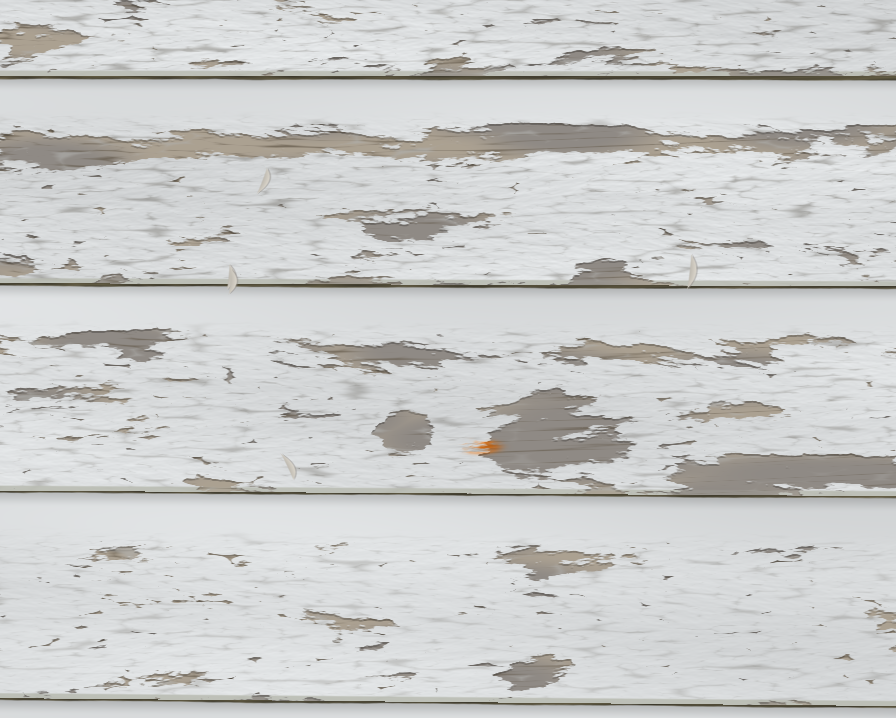
Give the GLSL for this texture, as a WebGL 1 fragment shader.

```glsl
precision highp float;
uniform vec2 u_resolution;

const float BOARD_HEIGHT = 0.289, FIRST_SEAM = 0.0277, SEAM_TILT = 0.009;
const float LIP = 0.024, GAP_WIDTH = 0.010;
const float BAND_CENTER = 0.68, BAND_WIDTH = 0.085, PEEL_LEVEL = 0.715;
const vec2 FLAKE_SCALE = vec2(5.0, 20.0);
// Large worn areas: center, radii
const vec4 WIDE_PATCH = vec4(0.775, 0.389, 0.105, 0.068);
const vec4 SIDE_PATCH = vec4(0.570, 0.397, 0.045, 0.032);
const vec4 LOW_PATCH = vec4(1.120, 0.340, 0.170, 0.028);
const vec4 RUST_SPOT = vec4(0.668, 0.378, 0.030, 0.010);
const vec3 PAINT = vec3(0.875, 0.885, 0.89);
const vec3 PAINT_SHADE = vec3(0.69, 0.69, 0.68);
const vec3 WOOD_GREY = vec3(0.56, 0.54, 0.52);
const vec3 WOOD_TAN = vec3(0.67, 0.63, 0.57);
const vec3 WOOD_DARK = vec3(0.38, 0.34, 0.28);
const vec3 GAP = vec3(0.23, 0.21, 0.14);
const vec3 LIP_COLOR = vec3(0.72, 0.73, 0.69);
const vec3 RUST = vec3(0.82, 0.42, 0.08);
const vec3 CHIP = vec3(0.84, 0.82, 0.78);

vec2 hash2(vec2 p) {
  return fract(sin(vec2(dot(p, vec2(127.1, 311.7)), dot(p, vec2(269.5, 183.3)))) * 43758.5);
}

// Distance to the nearest jittered cell point
float cells(vec2 p) {
  vec2 base = floor(p);
  float nearest = 4.0;
  for (int k = 0; k < 9; k++) {
    vec2 cell = base + vec2(mod(float(k), 3.0), floor((float(k) + 0.5) / 3.0)) - 1.0;
    vec2 d = cell + hash2(cell) - p;
    nearest = min(nearest, dot(d, d));
  }
  return sqrt(nearest);
}

float flakeNoise(vec2 p) {
  vec2 q = p * FLAKE_SCALE;
  q += vec2(0.25 * sin(q.y * 1.9), 0.08 * sin(q.x * 2.3 + 1.0));
  float sum = 0.0, amp = 0.40;
  for (int i = 0; i < 5; i++) {
    sum += amp * cells(q);
    q = q * 2.05 + 7.1;
    amp *= 0.66;
  }
  return sum;
}

// Board index and height within the board
vec2 boardAt(vec2 p) {
  float t = (p.y - FIRST_SEAM + SEAM_TILT * p.x * (1.0 - p.y)) / BOARD_HEIGHT;
  return vec2(floor(t), fract(t));
}

float blob(vec2 p, vec4 spot) {
  vec2 d = (p - spot.xy) / spot.zw;
  float r = dot(d, d);
  return exp(-r * r);
}

// Coverage of bare wood
float bareWood(vec2 p, float noise) {
  vec2 board = boardAt(p);
  float v = board.y, wear = clamp(board.x, 0.0, 2.0);
  float offset = (v - BAND_CENTER - 0.02 * sin(p.x * 5.0 + board.x * 2.0)) / BAND_WIDTH;
  float bias = (0.19 + 0.05 * wear) * exp(-offset * offset);
  bias += 0.02 + 0.025 * wear + 0.12 * exp(-v / 0.05);
  for (int i = 0; i < 4; i++) {
    vec2 h = hash2(vec2(board.x * 3.7 + 11.0, float(i) * 5.3 + 2.0));
    vec4 spot = vec4(h.x * 1.25, 0.04 + 0.42 * h.y, 0.04 + 0.06 * h.y, 0.09);
    bias += 0.18 * blob(vec2(p.x, v), spot);
  }
  bias += 0.42 * max(blob(p, WIDE_PATCH), max(blob(p, SIDE_PATCH), blob(p, LOW_PATCH)));
  float specks = 0.5 * (cells(p * vec2(28.0, 110.0)) + 0.25 * noise - 1.0);
  float peel = max(noise + bias - PEEL_LEVEL, specks) - 0.40 * smoothstep(0.75, 0.86, v);
  return smoothstep(-0.025, 0.03, peel);
}

void main() {
  vec2 p = gl_FragCoord.xy / u_resolution.y;
  float soft = 1.0 / u_resolution.y, px = soft / BOARD_HEIGHT;
  vec2 board = boardAt(p), above = p + vec2(0.0005, 0.0025);
  float v = board.y, noise = flakeNoise(p), noiseAbove = flakeNoise(above);
  float bare = bareWood(p, noise), bareAbove = bareWood(above, noiseAbove);

  // Wrinkled paint, smooth under the overlap
  float rough = 1.0 - smoothstep(0.72, 0.84, v);
  rough *= 0.55 + 0.2 * clamp(board.x, 0.0, 2.0);
  float wrinkle = smoothstep(0.55, 1.0, cells(p * vec2(18.0, 115.0)));
  wrinkle += 0.8 * smoothstep(0.62, 1.05, cells(p * vec2(38.0, 210.0) + 17.0));
  vec3 color = mix(PAINT, PAINT_SHADE, clamp(wrinkle * rough, 0.0, 1.0));
  color *= 1.0 + 0.3 * rough * clamp(noise - noiseAbove, -0.4, 0.15);
  color *= 0.975 + 0.02 * sin(p.x * 4.0 + board.x * 2.0) + 0.015 * sin(v * 9.0 + p.x * 2.0);

  // Weathered wood with long grain and thin paint residue
  float grain = cells(p * vec2(11.0, 190.0) + 3.0 * sin(p.x * 3.0));
  float tanShare = smoothstep(0.25, 0.65, cells(p * vec2(4.0, 13.0) + 31.0));
  float weathered = max(blob(p, WIDE_PATCH), blob(p, LOW_PATCH));
  vec3 wood = mix(WOOD_GREY, WOOD_TAN, tanShare * (1.0 - weathered));
  wood = mix(wood, WOOD_DARK, 0.7 * smoothstep(0.5, 1.0, grain));
  float residue = smoothstep(0.6, 0.95, cells(p * vec2(22.0, 85.0) + 5.0));
  wood = mix(wood, PAINT_SHADE, 0.6 * residue * (1.0 - 0.7 * weathered));
  wood *= 1.0 - 0.24 * (1.0 - bareAbove);
  color = mix(color, wood, bare);
  float rust = blob(p, RUST_SPOT) * smoothstep(0.38, 0.52, noise);
  color = mix(color, RUST * (0.8 + 0.4 * grain), rust);

  // Lower lip, cast shadow and gap between boards
  float lip = 1.0 - smoothstep(LIP - px, LIP + px, v);
  color = mix(color, LIP_COLOR, 0.85 * lip * (1.0 - 0.8 * bare));
  color *= 1.0 - 0.16 * smoothstep(0.92, 1.0, v);
  float ragged = 0.004 * max(board.x, 0.0) + 0.012 * (noise - 0.5);
  float gap = smoothstep(-px, px, v - 1.0 + GAP_WIDTH + ragged);
  color = mix(color, GAP * (0.8 + 0.8 * grain), 0.9 * gap);

  // Curled loose chips
  for (int i = 0; i < 5; i++) {
    vec2 h = hash2(vec2(float(i) * 7.3 + 1.0, 4.7));
    vec2 d = p - vec2(h.x * 1.2 + 0.03, mix(0.34, 0.80, h.y));
    float along = d.y / (0.014 + 0.012 * h.x);
    float across = d.x - (h.y - 0.5) * d.y + 0.005 * along * along;
    float width = 0.0045 * (1.0 - along * along);
    float shade = smoothstep(-soft, soft, width - abs(across - 0.002));
    color = mix(color, WOOD_GREY, 0.5 * shade);
    color = mix(color, CHIP * (0.95 + 15.0 * across), smoothstep(-soft, soft, width - abs(across)));
  }
  gl_FragColor = vec4(clamp(color, 0.0, 1.0), 1.0);
}
```
